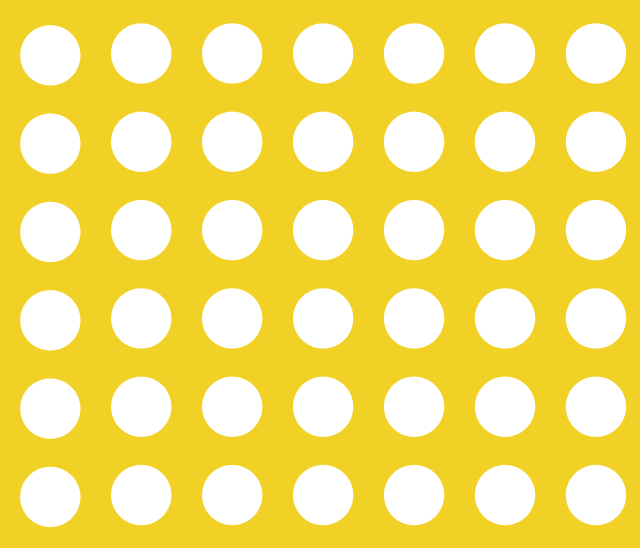
Reproduce this pattern procedurally as a WebGL 2 fragment shader.

```glsl
#version 300 es
precision highp float;
// White discs on a flat yellow ground, seven columns by six rows.
// Each pixel finds its nearest grid cell and measures the distance to that
// cell's disc; the leftmost column hangs slightly lower than the rest.

uniform vec2 u_resolution;
out vec4 fragColor;

// Lengths are fractions of the canvas width
const vec2 GRID_COUNT = vec2(7.0, 6.0);
const vec2 PITCH = vec2(0.1421, 0.1380);
const vec2 FIRST_CENTER = vec2(0.0786, 0.0827);
const float DISC_RADIUS = 0.0471;
const float FIRST_COLUMN_DROP = 0.0029;

const vec3 GROUND_YELLOW = vec3(0.950, 0.820, 0.150);
const vec3 DISC_WHITE = vec3(1.0);

// Signed distance to the disc of the nearest grid cell
float discDistance(vec2 p) {
    vec2 cell = floor((p - FIRST_CENTER) / PITCH + 0.5);
    cell = clamp(cell, vec2(0.0), GRID_COUNT - 1.0);
    vec2 center = FIRST_CENTER + cell * PITCH;
    center.y -= FIRST_COLUMN_DROP * (1.0 - step(0.5, cell.x));
    return length(p - center) - DISC_RADIUS;
}

void main() {
    vec2 p = gl_FragCoord.xy / u_resolution.x;
    float pixel = 1.0 / u_resolution.x;

    // Edge smoothed over one pixel
    float coverage = clamp(0.5 - discDistance(p) / pixel, 0.0, 1.0);
    fragColor = vec4(mix(GROUND_YELLOW, DISC_WHITE, coverage), 1.0);
}
```
